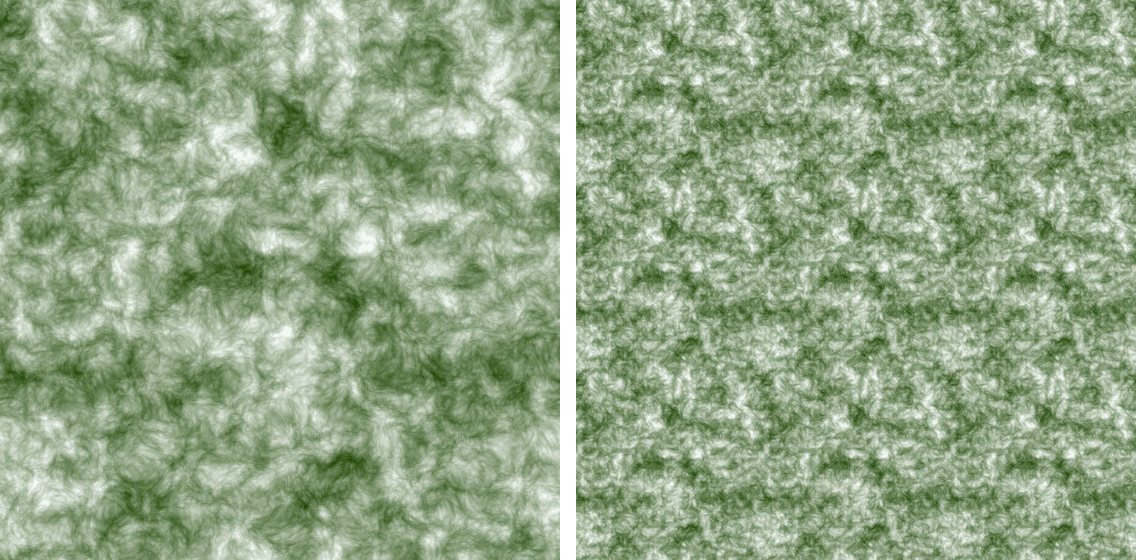
Left, the tile; right, the same tile 3 across and 3 down.
Write a Shadertoy shader that draws this texture.

```glsl
// Mottled green and pale cloth-like clouds, crossed by fine dark creases.
// Soft signed noise gives the blotches, folded noise the creases; every layer
// has a whole number of cells and wraps, so the canvas tiles on all sides.

#define DARK_GREEN     vec3(0.12, 0.27, 0.012)
#define PALE_GREEN     vec3(0.95, 0.972, 0.955)
#define MEAN_TONE      0.535
#define CLOUD_CELLS    5
#define CLOUD_CONTRAST 0.36
#define CLOUD_GAIN     0.98
#define CREASE_CELLS   19
#define CREASE_CONTRAST 0.54
#define CREASE_GAIN    0.74
#define WARP_CELLS     13
#define WARP_AMOUNT    0.022

// Mean of abs(noise), subtracted to centre the folded layers.
const float FOLD_MEAN = 0.175;

// Integer hash of a cell and a layer seed, from 0 to 1.
float hash(ivec2 cell, int seed) {
    uint h = uint(cell.x) * 1597u + uint(cell.y) * 51749u + uint(seed) * 7919u;
    h = (h ^ 61u) ^ (h >> 16);
    h *= 9u;
    h ^= h >> 4;
    h *= 668265261u;
    h ^= h >> 15;
    h *= 73244475u;
    h ^= h >> 16;
    return float(h & 65535u) / 65536.0;
}

// Slope of the random unit gradient at a wrapped lattice corner.
float cornerSlope(ivec2 corner, vec2 offset, int cells, int seed) {
    ivec2 wrapped = ((corner % cells) + cells) % cells;
    float angle = 6.28319 * hash(wrapped, seed);
    return dot(vec2(cos(angle), sin(angle)), offset);
}

// Gradient noise that repeats once per unit square.
float tileNoise(vec2 uv, int cells, int seed) {
    // Shifting each layer keeps the lattices from lining up.
    vec2 p = uv * float(cells) + float(seed) * vec2(0.37, 0.61);
    ivec2 cell = ivec2(floor(p));
    vec2 f = fract(p);
    vec2 w = f * f * f * (f * (f * 6.0 - 15.0) + 10.0);
    float a = cornerSlope(cell, f, cells, seed);
    float b = cornerSlope(cell + ivec2(1, 0), f - vec2(1, 0), cells, seed);
    float c = cornerSlope(cell + ivec2(0, 1), f - vec2(0, 1), cells, seed);
    float d = cornerSlope(cell + ivec2(1, 1), f - vec2(1, 1), cells, seed);
    return mix(mix(a, b, w.x), mix(c, d, w.x), w.y);
}

// Broad light and dark blotches.
float clouds(vec2 uv) {
    float sum = 0.0, amplitude = CLOUD_CONTRAST;
    int cells = CLOUD_CELLS;
    for (int i = 0; i < 3; i++) {
        sum += amplitude * tileNoise(uv, cells, 3 + i);
        amplitude *= CLOUD_GAIN;
        cells *= 2;
    }
    return sum;
}

// Pale puffs parted by thin dark creases.
float creases(vec2 uv) {
    float sum = 0.0, amplitude = CREASE_CONTRAST;
    int cells = CREASE_CELLS;
    for (int i = 0; i < 4; i++) {
        sum += amplitude * (abs(tileNoise(uv, cells, 11 + i)) - FOLD_MEAN);
        amplitude *= CREASE_GAIN;
        cells *= 2;
    }
    return sum;
}

void mainImage(out vec4 fragColor, in vec2 fragCoord) {
    vec2 uv = fragCoord / iResolution.xy;

    // Bend the domain so that the creases stretch into streaks.
    vec2 bend = vec2(tileNoise(uv, WARP_CELLS, 21), tileNoise(uv, WARP_CELLS, 22));
    vec2 warped = uv + WARP_AMOUNT * bend;

    float tone = MEAN_TONE + clouds(warped) + creases(warped);
    fragColor = vec4(mix(DARK_GREEN, PALE_GREEN, clamp(tone, 0.0, 1.0)), 1.0);
}
```
